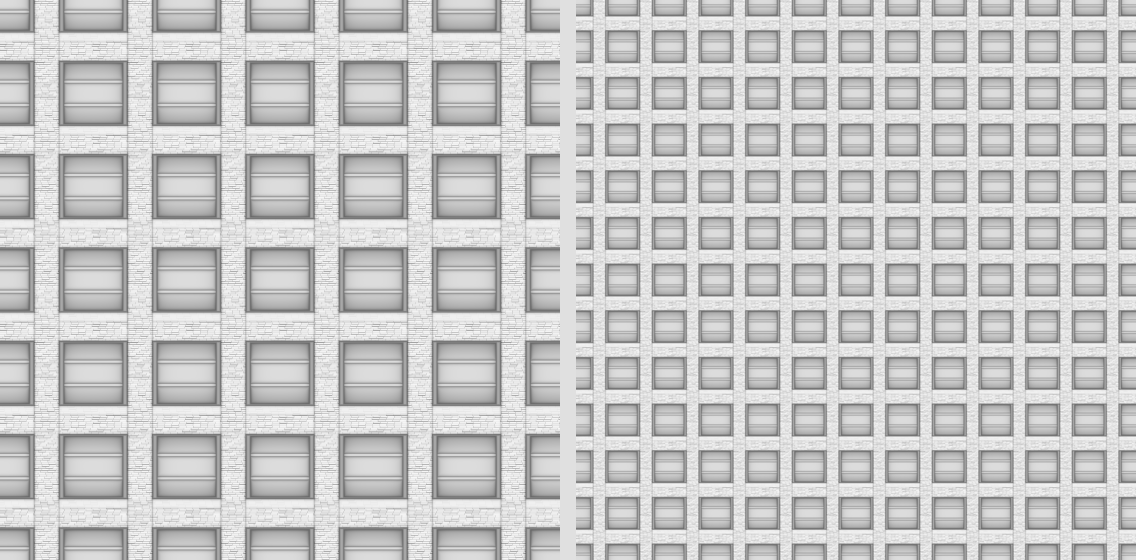
Left, the tile; right, the same tile 2 across and 2 down.
Give the GLSL for this texture, as a Shadertoy shader.

```glsl
// Pale brick facade: a 6 by 6 grid of recessed, three-pane windows between
// brick piers and spandrels. Each bay is centred on its window; distances to
// the frame parts give the contact shadows, and the result is supersampled.

const float BAYS = 6.0;
const vec2 OPENING = vec2(0.367, 0.346); // half size of the window opening
const vec2 GLAZING = vec2(0.3125, 0.323); // half size inside the frame

float hash(vec2 p) {
    vec3 q = fract(p.xyx * 0.1031);
    q += dot(q, q.yzx + 33.33);
    return fract((q.x + q.y) * q.z);
}

// Uneven brick courses that wrap once per bay
float brickTone(vec2 p) {
    vec2 count = vec2(13.0, 46.0);
    vec2 q = (p + 0.5) * count;
    float course = mod(floor(q.y), count.y);
    q.x += 3.0 * hash(vec2(course, 7.0));
    vec2 id = vec2(mod(floor(q.x), count.x), course);
    vec2 f = fract(q);
    float bed = 1.0 - smoothstep(0.2, 0.42, f.y);
    float head = 1.0 - smoothstep(0.04, 0.12, f.x);
    float depth = hash(id + 19.0);
    float face = 0.97 - 0.05 * hash(id + 3.0);
    return face - max(bed * (0.04 + 0.36 * depth * depth), 0.16 * head);
}

float wallTone(vec2 p, float gap) {
    float tone = brickTone(p);
    float inBay = step(abs(p.x), OPENING.x);

    // Smooth sill course below the opening, with a fine joint under it
    float sill = inBay * step(-0.443, p.y) * step(p.y, 0.0);
    tone = mix(tone, 0.945, 0.85 * sill);
    tone -= 0.12 * inBay * exp(-abs(p.y + 0.443) / 0.005);

    // Pier edges and the rim of the opening
    tone *= 1.0 - 0.25 * exp(-abs(abs(p.x) - OPENING.x) / 0.006);
    return tone * (1.0 - 0.42 * exp(-gap / 0.008));
}

float windowTone(vec2 p, float gap) {
    vec2 inset = GLAZING - abs(p);
    float bar = abs(abs(p.y) - 0.125) - 0.018;
    float frame = min(inset.x, inset.y);

    // Rounded jambs and rails
    if (frame < 0.0) {
        float edge = min(-gap, -frame);
        return 0.43 + 0.23 * smoothstep(0.0, 0.022, edge);
    }
    // Two crossbars
    if (bar < 0.0) {
        float tone = mix(0.56, 0.86, smoothstep(0.0, 0.012, -bar));
        return tone * (1.0 - 0.25 * exp(-inset.x / 0.02));
    }
    // Panes, brightest in the middle and shaded towards their edges
    float tone = mix(0.72, 0.865, smoothstep(0.31, 0.06, abs(p.y)));
    tone -= 0.13 * exp(-inset.x / 0.06) + 0.08 * exp(-inset.y / 0.04);
    return tone * (1.0 - 0.33 * exp(-min(frame, bar) / 0.011));
}

float facadeTone(vec2 uv) {
    vec2 p = fract(uv * BAYS + 0.5) - 0.5;
    vec2 outside = abs(p) - OPENING;
    float gap = max(outside.x, outside.y);
    return gap > 0.0 ? wallTone(p, gap) : windowTone(p, gap);
}

void mainImage(out vec4 fragColor, in vec2 fragCoord) {
    // Average a 4 by 4 grid of samples to smooth every edge
    float sum = 0.0;
    for (int j = 0; j < 4; j++) {
        for (int i = 0; i < 4; i++) {
            vec2 offset = (vec2(i, j) + 0.5) / 4.0 - 0.5;
            sum += facadeTone((fragCoord + offset) / iResolution.xy);
        }
    }
    fragColor = vec4(vec3(sum / 16.0), 1.0);
}
```
